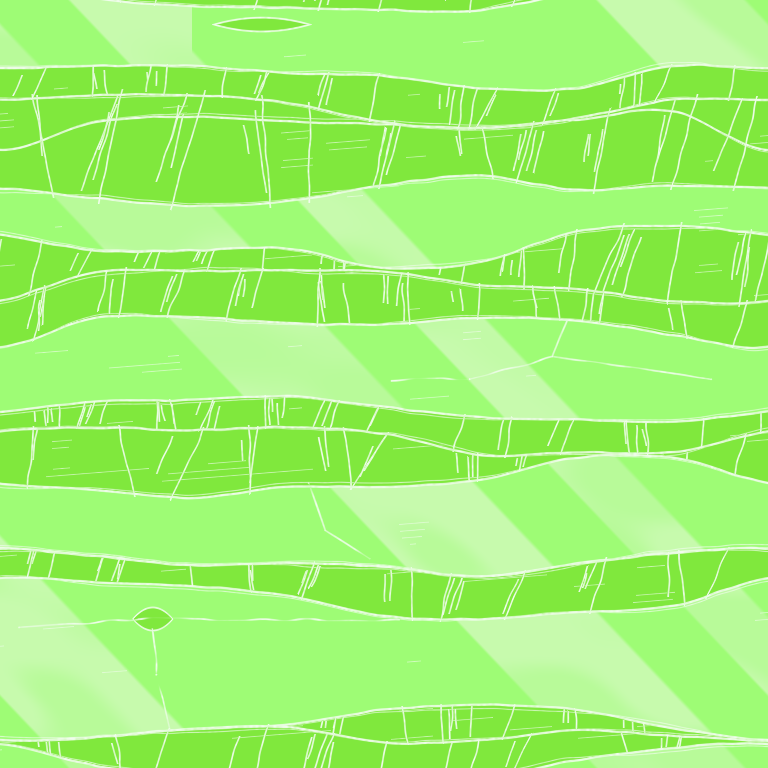
A WebGL 1 fragment shader for this pattern:

```glsl
precision highp float;
uniform vec2 u_resolution;

const vec3 ROCK = vec3(.50, .91, .24);
const vec3 LEDGE = vec3(.62, .99, .46);
const vec3 GLOW = vec3(.72, .98, .60);
const vec3 BRIGHT_GLOW = vec3(.78, .98, .68);
const vec3 CHALK = vec3(.95, .99, .94);

float hash(vec2 p) {
  return fract(sin(dot(p, vec2(12.9898, 78.233))) * 43758.5453);
}

float noise(vec2 p) {
  vec2 i = floor(p), f = fract(p);
  f = f * f * (3. - 2. * f);
  return mix(mix(hash(i), hash(i + vec2(1, 0)), f.x),
             mix(hash(i + vec2(0, 1)), hash(i + vec2(1, 1)), f.x), f.y);
}

// Catmull-Rom weights on a ring of eight knots
vec4 weights(float x, vec4 knots) {
  vec4 d = abs(mod(x * 8. - knots + 4., 8.) - 4.);
  vec4 inner = 1. + d * d * (1.5 * d - 2.5);
  vec4 outer = 2. + d * (-4. + d * (2.5 - .5 * d));
  return mix(inner, outer, step(1., d)) * step(d, vec4(2));
}

float curve(float x, vec4 a, vec4 b) {
  return dot(weights(x, vec4(0, 1, 2, 3)), a) + dot(weights(x, vec4(4, 5, 6, 7)), b);
}

float stroke(float d, float width, float px) {
  return 1. - smoothstep(width - .7 * px, width + .7 * px, abs(d));
}

// Contour drawn twice, the second pass drifting away
float contour(vec2 p, float y, float seed, float px) {
  float drift = .011 * (noise(vec2(p.x * 7., seed)) - .5);
  float d = p.y - y - .0015 * (noise(vec2(p.x * 45., seed)) - .5);
  return max(stroke(d, .0015, px), .75 * stroke(d - drift, .0007, px));
}

float segment(vec2 p, vec2 a, vec2 b, float px) {
  vec2 ab = b - a;
  float t = clamp(dot(p - a, ab) / dot(ab, ab), 0., 1.);
  return stroke(length(p - a - ab * t + .004 * (noise(p * 35.) - .5)), .0012, px);
}

float crack(vec2 p, vec2 a, vec2 b, vec2 c, float px) {
  return max(segment(p, a, b, px), segment(p, b, c, px));
}

// Clusters of leaning strokes between two contours
float hatch(vec2 p, float top, float bottom, float cells, float seed, float px) {
  float h = bottom - top, t = (p.y - top) / max(h, .0001), ink = 0.;
  if (h < .01 || t < -.1 || t > 1.1) return 0.;
  for (int j = -1; j <= 1; j++) {
    float cell = floor(p.x * cells) + float(j);
    float id = mod(cell, cells);
    float crowd = hash(vec2(id, seed)), tilt = hash(vec2(id, seed + 5.));
    for (int k = 0; k < 5; k++) {
      float n = float(k), first = step(n, .5);
      if (n > crowd * 5.) break;
      float a = hash(vec2(id + n * 17., seed + 3.));
      float b = hash(vec2(id + n * 23., seed + 7.));
      float lean = mix(-.55, .2, tilt) + (a - .5) * .2;
      float x = (cell + .15 + .5 * b * first + .4 * tilt) / cells
              + n * (.004 + .008 * b) + (t - .5) * h * lean
              + .003 * (noise(vec2(p.y * 45., id + n + seed)) - .5);
      float start = mix(a * .3 - .05, -.05, first);
      float end = mix(.5 + .55 * b, 1.05, first);
      ink = max(ink, stroke(p.x - x, .0011, px) * step(start, t) * step(t, end));
    }
  }
  return ink;
}

float ticks(vec2 p, float rarity, float px) {
  float row = (p.y + .08 * p.x) / .009;
  float shown = step(rarity, noise(vec2(p.x * 13., floor(row) * .45)));
  return .75 * shown * stroke((fract(row) - .5) * .009, .0005, px);
}

// One stratum: x = rock cover, y = chalk
vec2 stratum(vec2 p, float top, float mid, float bottom, float seed, float px) {
  float cover = smoothstep(-px, px, p.y - top) * smoothstep(-px, px, bottom - p.y);
  float ink = max(contour(p, top, seed, px), contour(p, bottom, seed + 1., px));
  ink = max(ink, contour(p, mid, seed + 2., px));
  ink = max(ink, hatch(p, top, mid, 13., seed, px));
  ink = max(ink, hatch(p, mid, bottom, 11., seed + 11., px));
  return vec2(cover, max(ink, cover * ticks(p, .84, px)));
}

vec2 stone(vec2 p, vec2 size, float px) {
  vec2 q = p / size;
  float d = (abs(q.y) - 1. + q.x * q.x) * size.y;
  return step(abs(q.x), 1.05) * vec2(1. - smoothstep(-px, px, d), stroke(d, .0012, px));
}

float beam(float across, float start, float width) {
  float c = fract(across - start);
  return smoothstep(0., .006, c) * (1. - smoothstep(width - .008, width, c));
}

void main() {
  vec2 p = gl_FragCoord.xy / u_resolution;
  p.y = 1. - p.y;
  float px = 1. / min(u_resolution.x, u_resolution.y), x = p.x;

  // Slanting light over the ledges
  float across = x - .95 * (p.y + step(p.y, .11));
  float light = max(beam(across, -.176, .2), beam(across, .137, .104 + .1 * step(x, .25)));
  float blotch = smoothstep(.3, .65, noise(vec2(across * 9., p.y * 11.)));
  vec3 color = mix(LEDGE, mix(GLOW, BRIGHT_GLOW, blotch), light);

  // Strata from top to bottom, the last one wrapping around
  vec2 s = stratum(p, curve(x, vec4(.089, .086, .086, .095), vec4(.099, .115, .115, .086)),
    curve(x, vec4(.13, .124, .124, .134), vec4(.159, .167, .154, .13)),
    curve(x, vec4(.245, .258, .268, .262), vec4(.241, .229, .247, .242)), 1., px);
  float seam = curve(x, vec4(.195, .159, .152, .158), vec4(.162, .166, .156, .145));
  s.y = max(s.y, contour(p, seam, 9., px));
  s = max(s, stratum(p, curve(x, vec4(.306, .326, .326, .324), vec4(.349, .341, .302, .294)),
    curve(x, vec4(.391, .354, .353, .352), vec4(.354, .371, .376, .392)),
    curve(x, vec4(.452, .414, .413, .421), vec4(.422, .414, .417, .436)), 21., px));
  s = max(s, stratum(p, curve(x, vec4(.536, .523, .521, .516), vec4(.53, .543, .546, .549)),
    curve(x, vec4(.562, .557, .56, .556), vec4(.565, .592, .589, .589)),
    curve(x, vec4(.629, .638, .648, .634), vec4(.634, .625, .596, .596)), 41., px));
  float top = curve(x, vec4(.714, .724, .736, .733), vec4(.738, .751, .734, .72));
  s = max(s, stratum(p, top, top,
    curve(x, vec4(.753, .758, .763, .776), vec4(.802, .806, .797, .789)), 61., px));
  s = max(s, stratum(p + vec2(0, step(p.y, .05)),
    curve(x, vec4(.964, .96, .949, .944), vec4(.924, .918, .924, .948)),
    curve(x, vec4(.964, .96, .949, .947), vec4(.967, .964, .951, .958)),
    curve(x, vec4(.969, .997, 1.008, 1.01), vec4(1.013, 1.013, .99, .974)), 81., px));

  // Loose stones and cracks
  s = max(s, stone(p - vec2(.341, .032), vec2(.062, .009), px));
  s = max(s, stone(p - vec2(.199, .806), vec2(.026, .015), px));
  float ink = max(s.y, ticks(p, .93, px));
  ink = max(ink, crack(p, vec2(.51, .496), vec2(.61, .492), vec2(.72, .465), px));
  ink = max(ink, crack(p, vec2(.925, .493), vec2(.72, .465), vec2(.74, .417), px));
  ink = max(ink, crack(p, vec2(.403, .63), vec2(.423, .69), vec2(.482, .728), px));
  ink = max(ink, crack(p, vec2(.026, .818), vec2(.18, .806), vec2(.52, .807), px));
  ink = max(ink, crack(p, vec2(.199, .82), vec2(.205, .88), vec2(.222, .95), px));

  color = mix(color, ROCK, s.x);
  gl_FragColor = vec4(mix(color, CHALK, ink * (.72 + .28 * noise(p * 260.))), 1.);
}
```
